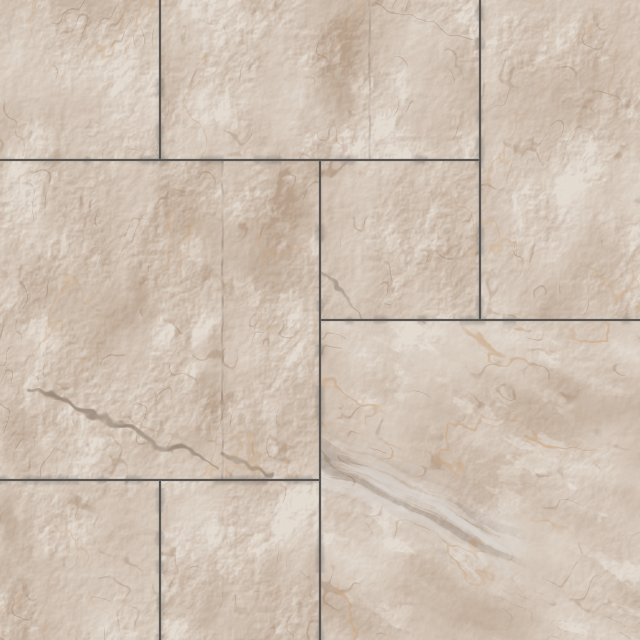
Reproduce this texture procedurally as a three.js fragment shader.

```glsl
#define GRID 4.0
#define JOINT_HALF 0.0068
#define JOINT_SOFT 0.0045
#define GRAIN 0.85
#define CLOUD 1.5
#define STREAK 1.25
#define TAN vec3(0.775, 0.702, 0.635)
#define CREAM vec3(0.858, 0.812, 0.765)
#define JOINT_GREY vec3(0.34, 0.335, 0.33)
#define CRACK_BROWN vec3(0.60, 0.535, 0.475)
#define OCHRE vec3(0.80, 0.66, 0.52)
#define MIST vec3(0.85, 0.835, 0.82)

varying vec2 vUv;

float hash(vec2 p) {
  vec3 q = fract(p.xyx * vec3(0.1031, 0.1030, 0.0973));
  q += dot(q, q.yzx + 33.33);
  return fract((q.x + q.y) * q.z);
}

float noise(vec2 p) {
  vec2 i = floor(p), f = fract(p);
  f = f * f * (3.0 - 2.0 * f);
  return mix(mix(hash(i), hash(i + vec2(1.0, 0.0)), f.x),
             mix(hash(i + vec2(0.0, 1.0)), hash(i + 1.0), f.x), f.y);
}

float fbm(vec2 p) {
  float sum = 0.0, amp = 0.52;
  for (int i = 0; i < 5; i++) {
    sum += amp * noise(p);
    p = mat2(1.6, 1.2, -1.2, 1.6) * p + 7.3;
    amp *= 0.5;
  }
  return sum;
}

// Modular paving layout: lower-left and upper-right corner of the slab at p
vec4 slabAt(vec2 p) {
  if (p.y > 3.0 && p.x > 1.0 && p.x < 3.0) return vec4(1.0, 3.0, 3.0, 4.0);
  if (p.x > 2.0) {
    if (p.y < 2.0) return vec4(2.0, 0.0, 4.0, 2.0);
    return p.x > 3.0 ? vec4(3.0, 2.0, 4.0, 4.0) : vec4(2.0, 2.0, 3.0, 3.0);
  }
  if (p.y > 1.0 && p.y < 3.0) return vec4(0.0, 1.0, 2.0, 3.0);
  vec2 cell = floor(p);
  return vec4(cell, cell + 1.0);
}

// Distance to the nearest joint; the canvas border has none
float jointDistance(vec2 p, vec4 slab) {
  vec2 low = p - slab.xy + 9.0 * step(slab.xy, vec2(0.01));
  vec2 high = slab.zw - p + 9.0 * step(vec2(GRID - 0.01), slab.zw);
  return min(min(low.x, low.y), min(high.x, high.y));
}

float blot(vec2 p, vec2 centre, vec2 radius) {
  vec2 d = (p - centre) / radius;
  return exp(-dot(d, d)) * smoothstep(0.3, 0.65, fbm(p * vec2(8.0, 5.0)));
}

// Wandering, tapered crack between two points
float crack(vec2 p, vec2 a, vec2 b, float width) {
  p.y += 0.10 * (noise(p * 6.0) - 0.5) + 0.035 * (noise(p * 21.0) - 0.5);
  vec2 ab = b - a;
  float t = clamp(dot(p - a, ab) / dot(ab, ab), 0.0, 1.0);
  float w = width * (0.5 + noise(p * 13.0));
  return (1.0 - smoothstep(w * 0.3, w * 1.5, length(p - a - ab * t)))
       * (0.45 + 0.55 * noise(p * 9.0 + 4.0));
}

float seam(vec2 p, float x) {
  float wander = 0.012 * (noise(p.yy * 9.0) - 0.5);
  return (1.0 - smoothstep(0.002, 0.011, abs(p.x - x + wander))) * noise(p.yy * 17.0);
}

void main() {
  vec2 p = vUv * GRID;
  vec4 slab = slabAt(p);
  bool banded = slab.x > 1.5 && slab.y < 0.5;
  bool large = slab.x < 0.5 && slab.w - slab.y > 1.5;
  vec2 s = p + 17.0 * hash(slab.xy + 3.0);

  // Bedding direction, clouds and streaks
  vec2 dir = banded ? vec2(0.92, -0.39) : vec2(0.26, 0.966);
  vec2 bed = vec2(dot(s, dir), dot(s, vec2(-dir.y, dir.x)));
  bed.y += 0.22 * (fbm(s * 1.8) - 0.5);
  float cloud = fbm(s * 2.3) - 0.5;
  float streak = fbm(bed * vec2(1.3, 5.5)) - 0.5;
  float tone = 0.60 + CLOUD * cloud + STREAK * streak;

  // Embossed grain, pale flakes and pits
  vec2 g = s * 30.0;
  float relief = noise(g) - noise(g + vec2(0.45, -0.45));
  relief += 0.7 * (noise(g * 2.1) - noise(g * 2.1 + vec2(0.5, -0.5)));
  float rough = smoothstep(0.35, 0.65, fbm(s * 3.1 + 5.0));
  tone += GRAIN * relief * (banded ? 0.25 + 0.3 * rough : 0.45 + 0.55 * rough);
  float flake = fbm(bed * vec2(5.0, 11.0) + 31.0);
  tone += 0.55 * smoothstep(0.58, 0.68, flake) * rough;
  float ridge = abs(noise(bed * vec2(8.0, 14.0)) - 0.5);
  float pit = (1.0 - smoothstep(0.01, 0.06, ridge)) * smoothstep(0.53, 0.72, fbm(s * 6.0 + 9.0));
  tone -= 0.75 * pit;

  // Brown stains
  float stain = blot(p, vec2(1.22, 1.75), vec2(0.13, 0.38)) + blot(p, vec2(0.82, 2.15), vec2(0.10, 0.25));
  stain += blot(p, vec2(1.78, 2.75), vec2(0.20, 0.38)) + blot(p, vec2(2.73, 2.50), vec2(0.11, 0.25));
  stain += blot(p, vec2(2.12, 3.40), vec2(0.17, 0.60)) + blot(p, vec2(0.07, 0.65), vec2(0.20, 0.45));
  tone -= 0.75 * stain;
  vec3 colour = mix(TAN, CREAM, clamp(tone, -0.65, 1.4));

  // Thin ochre veins
  float veinRidge = abs(fbm(bed * vec2(1.3, 2.2) + 21.0) - 0.5);
  float vein = (1.0 - smoothstep(0.002, 0.014, veinRidge)) * smoothstep(0.4, 0.65, noise(s * 3.0));
  colour = mix(colour, OCHRE, vein * (banded ? 0.6 : 0.35));

  // Misty diagonal bands on the smoother slab
  if (banded) {
    float across = p.y - 1.12 + 0.46 * (p.x - 2.0) + 0.12 * (fbm(s * 2.5) - 0.5);
    float belt = exp(-across * across * 45.0) * (1.0 - smoothstep(3.05, 3.4, p.x));
    float wisp = fbm(vec2(bed.x * 1.6, across * 17.0));
    colour = mix(colour, MIST, 0.85 * belt * smoothstep(0.45, 0.65, wisp));
    colour -= vec3(0.10, 0.09, 0.075) * belt * smoothstep(0.53, 0.40, wisp);
  }

  // Seams and cracks
  float fissure = 0.0;
  if (large) {
    fissure = 0.65 * seam(p, 1.39);
    fissure += crack(p, vec2(0.18, 1.60), vec2(1.36, 1.08), 0.012);
    fissure += crack(p, vec2(1.39, 1.17), vec2(1.70, 1.02), 0.015);
  } else if (slab.x < 2.5 && slab.y > 1.5) {
    fissure = 0.65 * crack(p, vec2(2.0, 2.34), vec2(2.27, 2.04), 0.008);
    fissure += 0.6 * seam(p, 2.31) * step(3.0, p.y);
    fissure += 0.5 * crack(p, vec2(2.35, 3.96), vec2(2.95, 3.75), 0.006);
  }
  colour = mix(colour, CRACK_BROWN, min(fissure, 1.0));

  // Chipped edge shading, then joints
  float d = jointDistance(p, slab);
  float chip = smoothstep(0.5, 0.75, noise(p * 11.0));
  colour *= 1.0 - 0.13 * chip * (1.0 - smoothstep(0.01, 0.045, d));
  float joint = 1.0 - smoothstep(JOINT_HALF - JOINT_SOFT, JOINT_HALF + JOINT_SOFT, d);
  gl_FragColor = vec4(mix(colour, JOINT_GREY, joint), 1.0);
}
```
